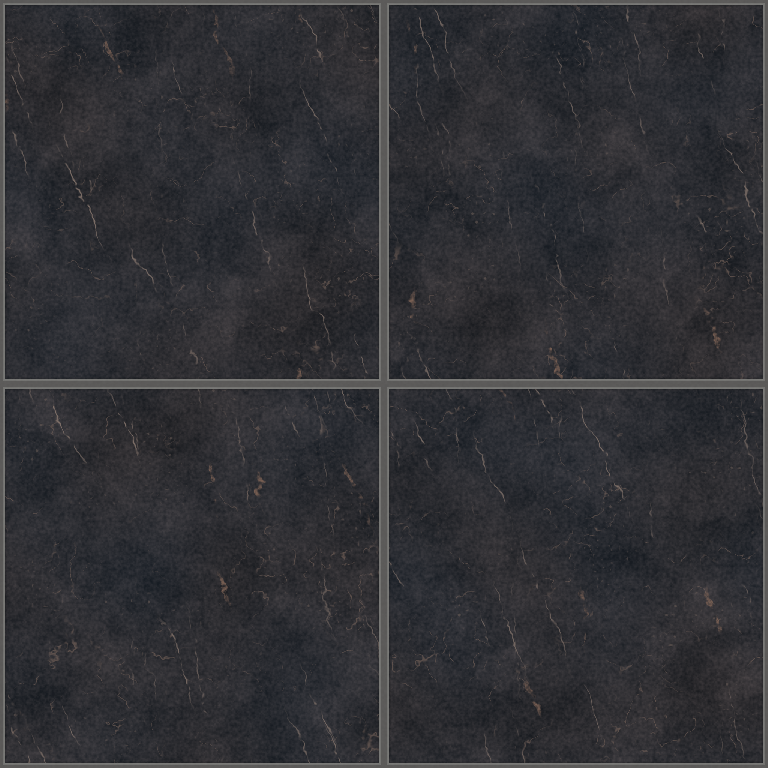
Reproduce this texture procedurally as a WebGL 1 fragment shader.

```glsl
precision highp float;
// Dark veined marble floor: two by two square slabs with grey grout and a pale rim.

uniform vec2 u_resolution;

vec2 hash2(vec2 p) {
  vec3 q = fract(p.xyx * vec3(0.1031, 0.1030, 0.0973));
  q += dot(q, q.yzx + 33.33);
  return fract((q.xx + q.yz) * q.zy);
}

float slope(vec2 cell, vec2 f, float cells, float seed) {
  float a = 6.2832 * hash2(mod(cell, cells) + seed * 37.0 + cells).x;
  return dot(vec2(cos(a), sin(a)), f);
}

// Gradient noise that wraps after a whole number of cells
float wrapNoise(vec2 uv, float cells, float seed) {
  vec2 cell = floor(uv * cells);
  vec2 f = uv * cells - cell;
  vec2 s = f * f * f * (f * (f * 6.0 - 15.0) + 10.0);
  vec2 o = vec2(1.0, 0.0);
  float low = mix(slope(cell, f, cells, seed), slope(cell + o, f - o, cells, seed), s.x);
  float high = mix(slope(cell + o.yx, f - o.yx, cells, seed), slope(cell + 1.0, f - 1.0, cells, seed), s.x);
  return 1.4 * mix(low, high, s.y);
}

float fbm(vec2 p, float cells, float seed) {
  float sum = 0.0, amp = 0.5;
  for (int i = 0; i < 5; i++) {
    sum += amp * wrapNoise(p, cells, seed);
    cells *= 2.0;
    amp *= 0.6;
  }
  return sum;
}

// Steep broken veins leaning to the right as they fall; x = pale lines, y = rusty streaks
vec2 veins(vec2 p, float seed, float breaks, float px) {
  vec2 result = vec2(0.0);
  for (int i = 0; i < 24; i++) {
    vec2 key = vec2(float(i) * 7.0 + 3.0, seed * 29.0 + 11.0);
    vec2 shape = hash2(key + 101.0);
    vec2 d = fract(p - hash2(key) + 0.5) - 0.5;
    vec2 dir = normalize(vec2(mix(0.02, 0.5, shape.x), -1.0));
    float along = abs(dot(d, dir));
    float across = abs(dot(d, vec2(-dir.y, dir.x)));
    bool rusty = i < 4;
    float reach = rusty ? mix(0.05, 0.13, shape.y) : mix(0.06, 0.26, shape.y);
    float fade = 1.0 - smoothstep(0.3 * reach, reach, along);
    float width = rusty ? 0.006 * fade * max(0.4 + breaks, 0.0) : 0.0003;
    float line = 1.0 - smoothstep(width, width + max(0.9 * px, 0.0025), across);
    line *= fade * smoothstep(-0.25, 0.5, breaks + 0.4 * shape.x - 0.1);
    if (rusty) result.y = max(result.y, line);
    else result.x = max(result.x, line * mix(0.4, 1.0, shape.x));
  }
  return result;
}

void main() {
  vec2 floorPos = gl_FragCoord.xy / u_resolution * 2.0;
  vec2 id = mod(floor(floorPos), 2.0);
  vec2 p = fract(floorPos);
  float seed = id.x + 2.0 * id.y + 1.0;
  float px = 2.0 / min(u_resolution.x, u_resolution.y);

  // Ragged coordinates for veins, cracks and patches
  vec2 warp = vec2(fbm(p, 7.0, seed + 10.0), fbm(p, 7.0, seed + 20.0));
  vec2 ragged = p + 0.06 * warp;

  // Clouded stone with overlapping patches and fine grain
  float clouds = fbm(p, 4.0, seed);
  float mottle = fbm(p, 19.0, seed + 25.0);
  float patches = smoothstep(0.16, 0.26, wrapNoise(ragged, 6.0, seed + 30.0))
                - smoothstep(0.16, 0.26, wrapNoise(ragged, 5.0, seed + 40.0))
                + 0.6 * smoothstep(0.2, 0.27, wrapNoise(ragged, 9.0, seed + 45.0));
  vec2 speck = hash2(floor(p * 256.0) + seed * 61.0) - 0.5;
  float grain = wrapNoise(p, 113.0, seed) + 0.5 * wrapNoise(p, 67.0, seed) + 0.8 * speck.x;
  float tone = 0.34 + 0.5 * clouds + 0.3 * mottle + 0.15 * patches + 0.3 * grain;
  vec3 color = mix(vec3(0.128, 0.138, 0.158), vec3(0.255, 0.245, 0.26), clamp(tone, -0.25, 1.3));
  color += vec3(0.012, 0.0, -0.009) * wrapNoise(p, 3.0, seed + 50.0);

  // Hairline cracks in two sizes, gathered in a few areas and broken into dashes
  float breaks = wrapNoise(p, 23.0, seed + 5.0) + 0.7 * wrapNoise(p, 71.0, seed + 6.0);
  float crack = 0.0;
  for (int i = 0; i < 2; i++) {
    float n = float(i);
    float cells = 7.0 + 8.0 * n;
    float ridge = abs(wrapNoise(ragged, cells, seed + 60.0 + n));
    float line = 1.0 - smoothstep(0.0, cells * max(1.1 * px, 0.003), ridge);
    crack = max(crack, line * smoothstep(-0.05, 0.45, wrapNoise(p, 5.0, seed + 70.0 + n)));
  }
  crack *= smoothstep(-0.35, 0.45, breaks);
  color = mix(color, vec3(0.48, 0.40, 0.36), 0.6 * crack);

  // Scattered mineral flecks
  float fleck = smoothstep(0.5, 0.8, wrapNoise(p, 89.0, seed + 90.0));
  fleck *= smoothstep(0.0, 0.5, wrapNoise(p, 6.0, seed + 95.0));
  color = mix(color, vec3(0.45, 0.39, 0.36), 0.5 * fleck);

  // Veins
  vec2 vein = veins(p + 0.032 * warp, seed, breaks, px);
  color = mix(color, vec3(0.47, 0.37, 0.32), vein.y * clamp(0.6 + 0.5 * grain, 0.1, 1.0));
  color = mix(color, vec3(0.56, 0.49, 0.45), 0.8 * vein.x);

  // Pale rim and grout
  vec2 side = min(p, 1.0 - p);
  float edge = min(side.x, side.y);
  color *= mix(0.85, 1.0, smoothstep(0.013, 0.02, edge));
  vec3 rim = vec3(0.47, 0.47, 0.46) + 0.008 * grain;
  vec3 grout = vec3(0.36, 0.355, 0.35) + 0.008 * grain;
  color = mix(rim, color, smoothstep(0.013 - 0.5 * px, 0.013 + 0.5 * px, edge));
  color = mix(grout, color, smoothstep(0.0085 - 0.5 * px, 0.0085 + 0.5 * px, edge));

  gl_FragColor = vec4(color, 1.0);
}
```
